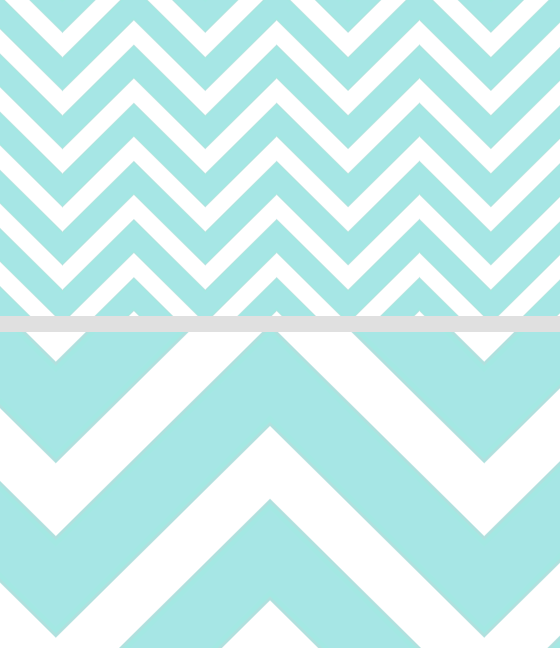
Top, the full canvas; bottom, a detail of the centre.
Write a WebGL 1 fragment shader that draws this pattern.

```glsl
precision highp float;

// White chevron stripes on pale aqua: about four zigzags across, five rows down.
// A triangle wave shifts each column, then the height is folded into equal
// bands; the slanted edges carry a faint grey-aqua rim.

uniform vec2 u_resolution;

// All lengths are in canvas heights.
const vec2 REPEAT = vec2(0.4519, 0.1840);   // zigzag width, row spacing
const float RISE = 0.2234;                  // valley to peak
const float STRIPE = 0.0768;                // vertical thickness of white
const vec2 VALLEY = vec2(0.1977, 0.6738);   // centre of one white valley

const vec3 WHITE = vec3(1.0);
const vec3 AQUA = vec3(0.650, 0.903, 0.898);
const vec3 AQUA_EDGE = vec3(0.640, 0.910, 0.890);
const vec3 RIM = vec3(0.690, 0.880, 0.870);

// Triangle wave: 0 at each multiple of the period, 1 halfway between.
float triangleWave(float x, float period) {
  return 1.0 - abs(2.0 * fract(x / period) - 1.0);
}

// Distance from the nearest multiple of the period.
float foldedDistance(float y, float period) {
  return abs(mod(y + 0.5 * period, period) - 0.5 * period);
}

// Signed distance to the slanted stripes, negative inside white.
float chevronDistance(vec2 p, vec2 period, float rise, float thickness) {
  float slope = 2.0 * rise / period.x;
  float level = p.y - rise * triangleWave(p.x, period.x);
  float vertical = foldedDistance(level, period.y) - 0.5 * thickness;
  return vertical / sqrt(1.0 + slope * slope);
}

// Aqua field colour, shifting slightly close to a stripe.
vec3 fieldColor(float d, float soft) {
  vec3 inner = mix(AQUA_EDGE, AQUA, smoothstep(0.008 - soft, 0.008 + soft, d));
  return mix(RIM, inner, smoothstep(0.002, 0.004, d));
}

void main() {
  vec2 p = gl_FragCoord.xy / u_resolution.y;
  float soft = 0.75 / u_resolution.y;
  float d = chevronDistance(p - VALLEY, REPEAT, RISE, STRIPE);

  float field = smoothstep(-soft, soft, d);
  gl_FragColor = vec4(mix(WHITE, fieldColor(d, soft), field), 1.0);
}
```
